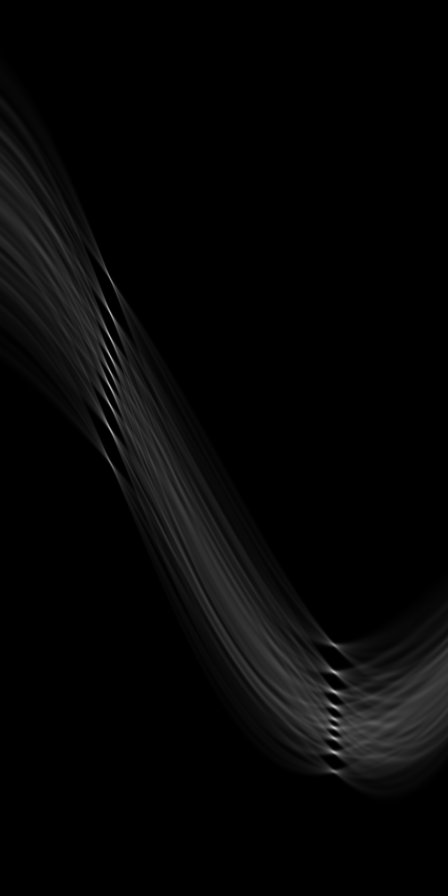
Write a WebGL 2 fragment shader that draws this background.

```glsl
#version 300 es
precision highp float;
// A grey ribbon of fanned fibres that sweeps down a wave and pinches at two nodes.
uniform vec2 u_resolution;
out vec4 fragColor;

const float TAU = 6.2831853;
const int STRANDS = 9;
const int FIBRES = 11;

// Sine-free hash giving two values in 0..1
vec2 hash22(vec2 p) {
    vec3 q = fract(p.xyx * vec3(0.1031, 0.1030, 0.0973));
    q += dot(q, q.yzx + 33.33);
    return fract((q.xx + q.yz) * q.zy);
}

// Height of the ribbon's centre line
float ribbonCentre(float x) {
    return 0.495 - 0.308 * sin(3.21 * (x - 0.3385));
}

// Distance of a strand from the centre; the outermost strands stand apart
float strandOffset(float s, float x) {
    float spread = s > 0.0 ? 0.1146 - 0.043 * x : 0.122 - 0.085 * x;
    return spread * (0.65 * s + 0.35 * s * s * s);
}

void main() {
    vec2 uv = gl_FragCoord.xy / u_resolution;
    float fan = cos(TAU * (uv.x + 0.004)); // zero at the nodes
    float height = uv.y - ribbonCentre(uv.x);
    float light = 0.0;

    for (int i = 0; i < STRANDS; i++) {
        float s = 2.0 * float(i) / float(STRANDS - 1) - 1.0;
        float fromStrand = height - strandOffset(s, uv.x);
        float weight = abs(s) > 0.9 ? 0.65 : 1.0;

        // Each strand opens into fibres that cross over at the nodes
        for (int j = 0; j < FIBRES; j++) {
            vec2 rnd = hash22(vec2(i, j) * 7.3 + 2.1);
            float h = 2.0 * (float(j) + rnd.x) / float(FIBRES) - 1.0;
            float bend = 0.012 * (rnd.y - 0.5) * fan * fan;
            float width = 0.0021 + abs(fan) * mix(0.001, 0.006, rnd.y);
            float d = (fromStrand - 0.048 * h * fan - bend) / width;
            // Thin fibres are brighter, so the total light stays even
            light += weight * mix(0.6, 1.4, rnd.x) * exp(-d * d) / width;
        }
    }

    light *= 0.00163 / float(FIBRES);
    fragColor = vec4(vec3(min(light, 1.0)), 1.0);
}
```
